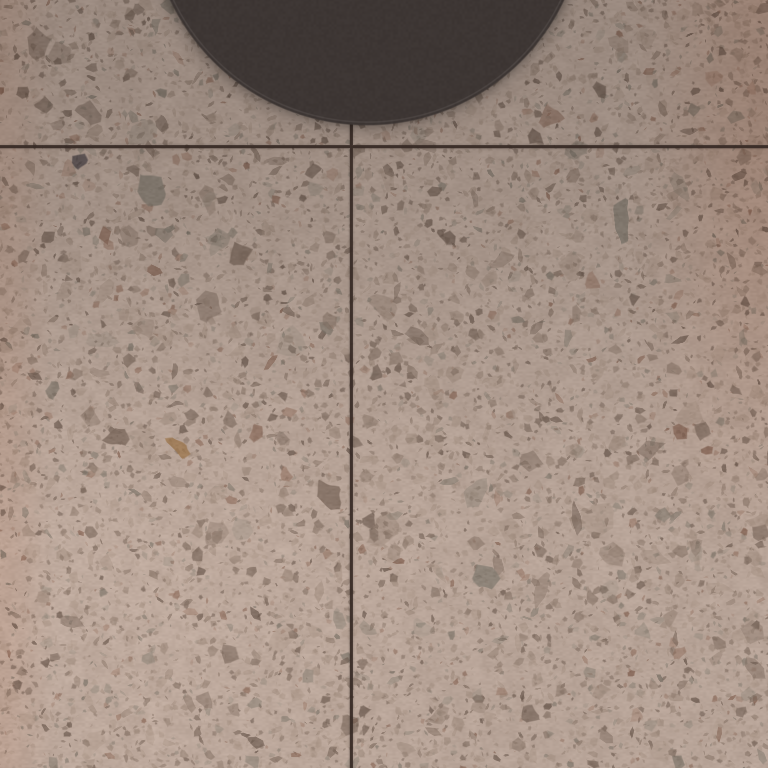
A WebGL 1 fragment shader for this texture:

```glsl
precision highp float;

uniform vec2 u_resolution;

float hash(vec2 p) {
  vec3 q = fract(vec3(p.xyx) * vec3(0.1031, 0.1030, 0.0973));
  q += dot(q, q.yzx + 33.33);
  return fract((q.x + q.y) * q.z);
}

float noise(vec2 p) {
  vec2 i = floor(p), f = fract(p);
  f = f * f * (3.0 - 2.0 * f);
  return mix(mix(hash(i), hash(i + vec2(1.0, 0.0)), f.x),
             mix(hash(i + vec2(0.0, 1.0)), hash(i + 1.0), f.x), f.y);
}

// Irregular convex stone: the intersection of rotated half planes
float stone(vec2 p, vec2 seed, float radius, float stretch, float angle) {
  float c = cos(angle), s = sin(angle);
  p = vec2(c * p.x + s * p.y, (c * p.y - s * p.x) * stretch);
  float d = -1.0;
  for (int i = 0; i < 6; i++) {
    float k = float(i);
    float a = k * 1.047 + 0.8 * hash(seed + k * 7.3);
    float reach = radius * (0.62 + 0.5 * hash(seed + k * 3.7 + 19.0));
    d = max(d, dot(p, vec2(cos(a), sin(a))) - reach);
  }
  return d;
}

vec3 stoneColor(float pick, float dark) {
  vec3 color = mix(vec3(0.61, 0.535, 0.48), vec3(0.39, 0.325, 0.285), dark * dark);
  color = mix(color, vec3(0.49, 0.48, 0.44), step(0.86, pick) * 0.6);
  return mix(color, vec3(0.52, 0.36, 0.29), step(pick, 0.06) * 0.6);
}

// One size class of stones scattered over a jittered grid
vec3 scatter(vec3 color, vec2 uv, float cells, float density, float strength) {
  vec2 g = uv * cells + cells * 0.37;
  vec2 id = floor(g);
  float soft = 0.0013 * cells;
  for (int y = -1; y <= 1; y++) {
    for (int x = -1; x <= 1; x++) {
      vec2 cell = id + vec2(float(x), float(y));
      vec2 seed = cell + cells * 3.1;
      if (hash(seed + 5.0) < density) {
        vec2 center = cell + 0.15 + 0.7 * vec2(hash(seed), hash(seed + 41.0));
        float radius = mix(0.17, 0.43, hash(seed + 11.0));
        float stretch = 1.0 + 1.6 * pow(hash(seed + 23.0), 2.0);
        float d = stone(g - center, seed, radius, stretch, 6.283 * hash(seed + 31.0));
        float cover = 1.0 - smoothstep(-soft, soft, d);
        float tone = hash(seed + 61.0);
        vec3 fill = stoneColor(hash(seed + 53.0), tone);
        fill += 0.04 * (noise(uv * 130.0 + seed) - 0.5);
        color = mix(color, fill, cover * strength * mix(0.45, 1.0, tone));
      }
    }
  }
  return color;
}

// Single larger stone at a given place
vec3 accent(vec3 color, vec2 uv, vec2 at, float radius, float stretch, float angle, vec3 fill) {
  float d = stone(uv - at, at * 97.0, radius, stretch, angle);
  return mix(color, fill, 0.8 * (1.0 - smoothstep(-0.0015, 0.0015, d)));
}

void main() {
  vec2 uv = gl_FragCoord.xy / u_resolution;
  float pixel = 1.0 / min(u_resolution.x, u_resolution.y);

  // Cement and aggregate
  vec3 color = vec3(0.685, 0.612, 0.567) + 0.03 * (noise(uv * 60.0) - 0.5);
  vec2 wobbled = uv + 0.004 * (vec2(noise(uv * 70.0), noise(uv * 70.0 + 37.0)) - 0.5);
  color = scatter(color, wobbled, 112.0, 0.55, 0.6);
  color = scatter(color, wobbled, 66.0, 0.58, 0.75);
  color = scatter(color, wobbled, 38.0, 0.48, 0.7);
  color = scatter(color, wobbled, 21.0, 0.3, 0.5);

  // Prominent stones
  vec3 umber = vec3(0.46, 0.39, 0.345);
  vec3 slate = vec3(0.49, 0.46, 0.42);
  color = accent(color, wobbled, vec2(0.312, 0.671), 0.016, 1.1, 0.4, umber);
  color = accent(color, wobbled, vec2(0.153, 0.430), 0.019, 1.5, 0.1, umber);
  color = accent(color, wobbled, vec2(0.431, 0.353), 0.023, 1.5, 2.2, umber);
  color = accent(color, wobbled, vec2(0.197, 0.752), 0.018, 1.1, 1.2, slate);
  color = accent(color, wobbled, vec2(0.810, 0.711), 0.031, 2.6, 1.6, slate);
  color = accent(color, wobbled, vec2(0.631, 0.249), 0.020, 1.5, 0.1, slate);
  color = accent(color, wobbled, vec2(0.232, 0.418), 0.016, 1.8, 2.6, vec3(0.58, 0.44, 0.29));
  color = accent(color, wobbled, vec2(0.106, 0.791), 0.011, 1.2, 0.5, vec3(0.31, 0.28, 0.29));

  // Fine grain and room light
  color += 0.035 * (noise(uv * vec2(230.0, 400.0)) - 0.5);
  color *= mix(1.05, 0.89, smoothstep(0.25, 1.0, uv.y));
  color *= 1.0 + 0.04 * (1.0 - smoothstep(0.0, 0.6, length(uv - vec2(0.15, 0.2))));
  float warm = smoothstep(0.8, 1.0, uv.x) * smoothstep(0.2, 0.8, uv.y);
  warm += 0.6 * (1.0 - smoothstep(0.0, 0.08, uv.x));
  color *= mix(vec3(1.0), vec3(0.99, 0.93, 0.90), warm);

  // Joints between slabs, with a faint worn edge
  vec2 gap = abs(uv - vec2(0.4575, 0.809));
  float joint = min(gap.x + step(0.838, uv.y), gap.y);
  color *= 1.0 - 0.1 * (1.0 - smoothstep(0.001, 0.006, joint));
  float line = 1.0 - smoothstep(0.0012, 0.0016 + pixel, joint);
  color = mix(color, vec3(0.21, 0.16, 0.14), 0.92 * line);

  // Dark disc with contact shadow and a thin rim
  float disc = length(uv - vec2(0.478, 1.1205)) - 0.2835;
  color *= 1.0 - 0.28 * exp(-max(disc, 0.0) * 110.0);
  vec3 matte = vec3(0.24, 0.212, 0.203) + 0.018 * (noise(uv * 300.0) - 0.5);
  matte += 0.05 * (1.0 - smoothstep(0.0, 0.002, abs(disc + 0.004)));
  color = mix(color, matte, 1.0 - smoothstep(-pixel, pixel, disc));

  gl_FragColor = vec4(clamp(color, 0.0, 1.0), 1.0);
}
```
